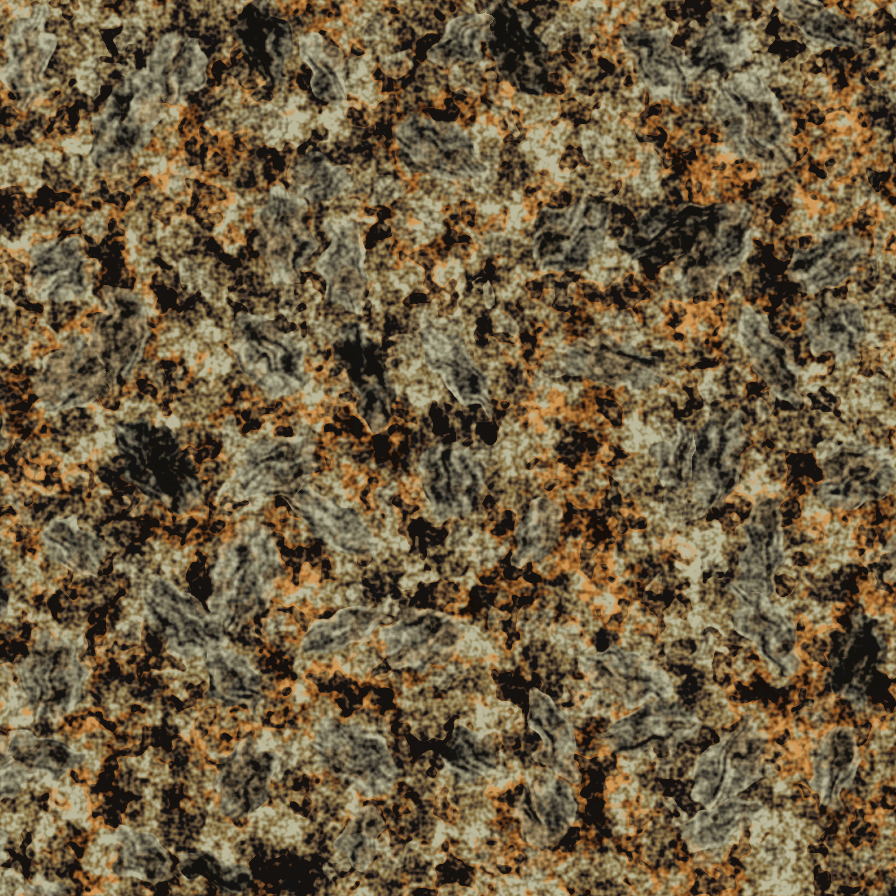
A Shadertoy shader for this texture:

```glsl
// Polished brown granite: an ochre mosaic of small grains, striated grey feldspar
// crystals with pale rims, ragged black mica and rust stains around the mica.
// Layers add up to one tone value, which a mineral colour ramp turns into colour.

const vec3 MICA_BLACK  = vec3(0.075, 0.07, 0.065);
const vec3 DARK_BROWN  = vec3(0.28, 0.22, 0.17);
const vec3 EARTH       = vec3(0.41, 0.35, 0.25);
const vec3 OCHRE       = vec3(0.54, 0.45, 0.28);
const vec3 TAN         = vec3(0.60, 0.56, 0.42);
const vec3 CREAM       = vec3(0.73, 0.72, 0.62);
const vec3 RUST_TINT   = vec3(1.12, 0.83, 0.55);
const vec3 FELDSPAR    = vec3(1.02, 1.01, 0.85);

vec3 hash3(vec2 cell) {
    vec3 q = fract(cell.xyx * vec3(0.1031, 0.1030, 0.0973));
    q += dot(q, q.yxz + 33.33);
    return fract((q.xxy + q.yzz) * q.zyx);
}

float cornerSlope(vec2 cell, vec2 offset) {
    float angle = 6.2832 * hash3(cell).x;
    return dot(vec2(cos(angle), sin(angle)), offset);
}

// Gradient noise, scaled to a spread of about one
float noise(vec2 p) {
    vec2 i = floor(p), f = fract(p);
    vec2 u = f * f * f * (f * (f * 6.0 - 15.0) + 10.0);
    vec2 e = vec2(1.0, 0.0);
    float low = mix(cornerSlope(i, f), cornerSlope(i + e, f - e), u.x);
    float high = mix(cornerSlope(i + e.yx, f - e.yx), cornerSlope(i + 1.0, f - 1.0), u.x);
    return 4.5 * mix(low, high, u.y);
}

// Random tone per Voronoi grain, blended over a thin seam
float grainMosaic(vec2 p) {
    vec2 base = floor(p);
    float sum = 0.0, weights = 0.0;
    for (int y = -1; y <= 1; y++)
    for (int x = -1; x <= 1; x++) {
        vec2 cell = base + vec2(x, y);
        vec3 h = hash3(cell + 71.0);
        float w = exp(-22.0 * length(cell + h.xy - p));
        sum += w * (h.z - 0.5) * 3.4;
        weights += w;
    }
    return sum / weights;
}

// Nearest scattered crystal: edge distance (negative inside), local position, id
vec4 scatterCrystals(vec2 p, float density, vec2 halfSize, float presence, float seed) {
    vec2 base = floor(p * density);
    vec4 nearest = vec4(1.0, 0.0, 0.0, 0.0);
    for (int y = -1; y <= 1; y++)
    for (int x = -1; x <= 1; x++) {
        vec2 cell = base + vec2(x, y);
        vec3 place = hash3(cell + seed);
        vec3 form = hash3(cell + seed + 137.0);
        float angle = 1.57 + (form.x - 0.5) * 2.7;
        vec2 axis = vec2(cos(angle), sin(angle));
        vec2 d = p - (cell + 0.15 + 0.7 * place.xy) / density;
        vec2 local = vec2(dot(d, axis), dot(d, vec2(-axis.y, axis.x)));
        vec2 q = abs(local) / (halfSize * mix(vec2(0.65), vec2(1.3), form.yz));
        float edge = max(max(q.x, q.y), 0.72 * (q.x + q.y)) - 1.0;
        if (place.z < presence && edge < nearest.x)
            nearest = vec4(edge, local, fract(place.z * 17.3 + form.y));
    }
    return nearest;
}

// Fine lamellae running along a crystal's long axis
float striation(vec2 local, float id) {
    vec2 shift = floor(id * 90.0) * vec2(3.0, 7.0);
    return noise(local * vec2(22.0, 125.0) + shift);
}

vec3 mineralRamp(float t) {
    vec3 c = mix(MICA_BLACK, DARK_BROWN, smoothstep(0.06, 0.23, t));
    c = mix(c, EARTH, smoothstep(0.23, 0.45, t));
    c = mix(c, OCHRE, smoothstep(0.45, 0.66, t));
    c = mix(c, TAN, smoothstep(0.66, 0.84, t));
    return mix(c, CREAM, smoothstep(0.84, 0.98, t));
}

void mainImage(out vec4 fragColor, in vec2 fragCoord) {
    vec2 uv = fragCoord / min(iResolution.x, iResolution.y) + 2.0;
    vec2 rough = vec2(noise(uv * 42.0), noise(uv * 42.0 + 60.0));
    vec2 p = uv + 0.0035 * rough;

    // Ochre ground with fine grain
    float fine = 0.6 * noise(uv * 105.0 + 9.0) + 0.5 * noise(uv * 205.0 + 31.0);
    float tone = 0.8 * grainMosaic(p * 27.0) + 0.5 * noise(p * 19.0 + 5.0)
               + 0.5 * noise(p * 50.0 + 17.0) + 0.3;

    // Small pale crystals
    vec4 chip = scatterCrystals(p, 17.0, vec2(0.023, 0.012), 0.5, 311.0);
    float chipMask = smoothstep(0.12, -0.12, chip.x);
    float chipTone = 0.55 + 0.7 * chip.w + 0.4 * striation(chip.yz, chip.w);
    tone = mix(tone, chipTone, 0.8 * chipMask);

    // Large grey crystals: dark core, bright rim, some nearly black
    vec4 slab = scatterCrystals(p, 9.0, vec2(0.047, 0.029), 0.75, 23.0);
    float slabMask = smoothstep(0.06, -0.06, slab.x);
    float rim = smoothstep(-0.4, -0.08, slab.x);
    float slabTone = mix(-0.75, 0.45, slab.w) - 1.1 * step(slab.w, 0.13)
                   + 0.75 * striation(slab.yz, slab.w) + 0.35 * noise(p * 34.0 + 77.0)
                   + 0.95 * rim;
    tone = mix(tone, slabTone, 0.9 * slabMask);

    // Ragged black mica
    float mica = 0.7 * noise(p * 20.0 + 43.0) + 0.6 * noise(p * 43.0 + 83.0)
               + 0.35 * noise(uv * 92.0 + 51.0);
    float micaMask = smoothstep(0.72, 1.1, mica) * (1.0 - 0.65 * slabMask);
    tone += fine * (1.0 - 0.3 * slabMask) - 2.0 * micaMask;

    // Colour, with grey feldspar and rust near the mica
    vec3 color = mineralRamp(1.0 / (1.0 + exp(-1.3 * tone)));
    float luma = dot(color, vec3(0.3, 0.59, 0.11));
    float grey = max(0.75 * slabMask, 0.4 * chipMask);
    color = mix(mix(vec3(luma), color, 1.15), luma * FELDSPAR, grey);
    float rust = smoothstep(-0.2, 0.8, mica + 0.45 * noise(uv * 7.0 + 13.0));
    color *= mix(vec3(1.0), RUST_TINT, rust * (1.0 - 0.85 * grey) * (1.0 - 0.7 * micaMask));
    fragColor = vec4(clamp(color, 0.0, 1.0), 1.0);
}
```
